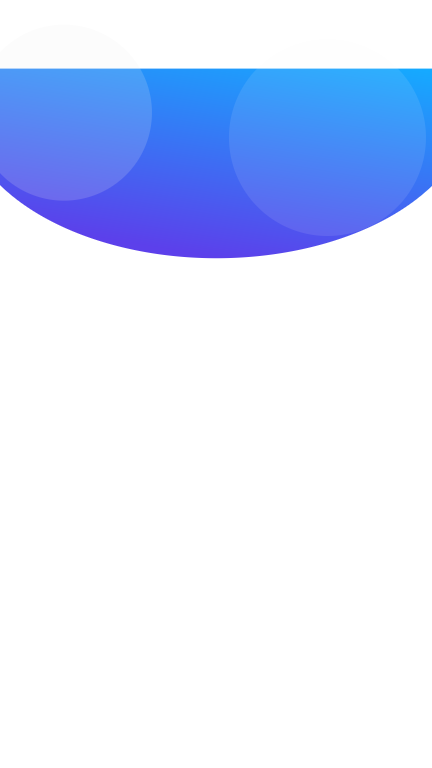
Reproduce this background procedurally as a Shadertoy shader.

```glsl
#define BAND_TOP 1.619
#define BOWL_CENTER vec2(0.501, 1.539)
#define BOWL_RADII vec2(0.590, 0.359)
#define LEFT_DISC vec3(0.148, 1.517, 0.2037)
#define RIGHT_DISC vec3(0.758, 1.4595, 0.228)
#define LEFT_TINT vec4(0.93, 0.93, 0.93, 0.17)
#define RIGHT_TINT vec4(0.97, 0.97, 0.97, 0.10)
#define VIOLET vec3(0.36, 0.25, 0.92)
#define AZURE vec3(0.08, 0.67, 1.0)
#define GRADIENT_SPAN vec2(1.1806, 1.7037)
#define GRADIENT_TILT 0.17

// Antialiased coverage, one inside the shape
float coverage(float dist, float pixel) {
    return clamp(0.5 - dist / pixel, 0.0, 1.0);
}

// First-order distance to an ellipse
float ellipseDistance(vec2 p, vec2 radii) {
    vec2 q = p / radii;
    float k = length(q);
    return k * (k - 1.0) / max(length(q / radii), 1e-4);
}

// Translucent disc: center in xy, radius in z
vec3 addDisc(vec3 base, vec2 p, vec3 disc, vec4 tint, float pixel) {
    float mask = coverage(length(p - disc.xy) - disc.z, pixel);
    return mix(base, tint.rgb, tint.a * mask);
}

void mainImage(out vec4 fragColor, in vec2 fragCoord) {
    // Canvas is one unit wide and 16/9 units tall
    vec2 p = fragCoord / iResolution.xy * vec2(1.0, 16.0 / 9.0);
    float pixel = 1.0 / iResolution.x;

    // Tilted gradient
    float height = p.y + GRADIENT_TILT * (p.x - 0.5);
    float t = (height - GRADIENT_SPAN.x) / (GRADIENT_SPAN.y - GRADIENT_SPAN.x);
    vec3 gradient = mix(VIOLET, AZURE, clamp(t, 0.0, 1.0));

    // Bowl cut flat along its top
    float bowl = coverage(ellipseDistance(p - BOWL_CENTER, BOWL_RADII), pixel);
    float flatTop = coverage(p.y - BAND_TOP, pixel);
    vec3 color = mix(vec3(1.0), gradient, bowl * flatTop);

    // Pale discs on top
    color = addDisc(color, p, LEFT_DISC, LEFT_TINT, pixel);
    color = addDisc(color, p, RIGHT_DISC, RIGHT_TINT, pixel);

    fragColor = vec4(color, 1.0);
}
```
